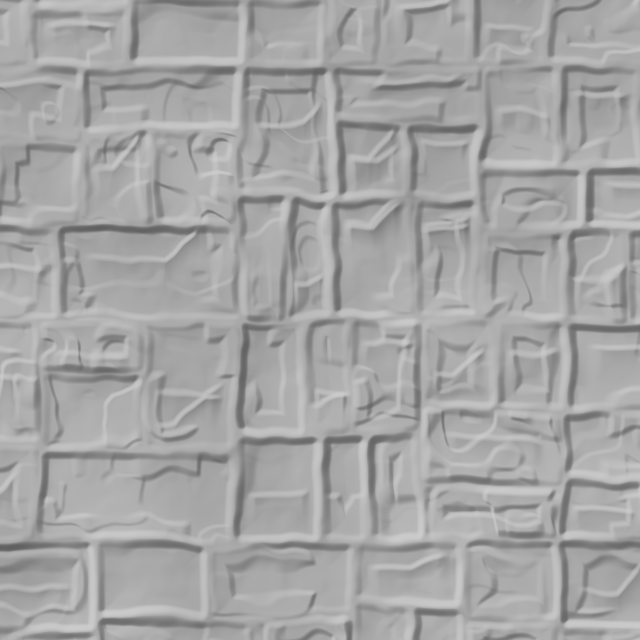
Write a Shadertoy shader that draws this texture map.

```glsl
#define SEED 29.0
#define BLOCK_AREA vec2(0.014, 0.050)
#define JOINT_EDGE vec2(0.000, 0.014)
#define CORNER 0.014
#define WARP 0.013
#define INSET 0.034
#define TERRACES 3.2
#define RELIEF 0.0175
#define LIGHT_DIR vec2(-0.64, 0.77)
#define FLAT_TONE 0.667
#define HIGHLIGHT 0.115
#define SHADOW 0.28

float hash(vec2 p) {
    vec3 q = fract(p.xyx * 0.1031);
    q += dot(q, q.yzx + 33.33);
    return fract((q.x + q.y) * q.z);
}

float noise(vec2 p) {
    vec2 cell = floor(p), f = fract(p);
    f = f * f * f * (f * (f * 6.0 - 15.0) + 10.0);
    float low = mix(hash(cell), hash(cell + vec2(1, 0)), f.x);
    float high = mix(hash(cell + vec2(0, 1)), hash(cell + 1.0), f.x);
    return mix(low, high, f.y);
}

vec2 noise2(vec2 p) {
    return vec2(noise(p), noise(p + 71.3)) - 0.5;
}

// Recursive splitting into uneven blocks; returns the block number
float findBlock(vec2 p, out vec2 lo, out vec2 hi) {
    lo = vec2(-0.13, -0.09);
    hi = vec2(1.09, 1.12);
    float id = 1.0;
    for (int i = 0; i < 9; i++) {
        vec2 size = hi - lo;
        float r = hash(vec2(id, SEED));
        if (size.x * size.y < mix(BLOCK_AREA.x, BLOCK_AREA.y, r)) break;
        float cut = mix(0.36, 0.64, hash(vec2(id, SEED + 5.0)));
        bool upright = size.x > size.y * mix(1.2, 2.3, r) || size.y < 0.2;
        vec2 axis = upright ? vec2(1, 0) : vec2(0, 1);
        float wall = dot(mix(lo, hi, cut), axis);
        float side = step(wall, dot(p, axis));
        if (side > 0.5) lo = mix(lo, vec2(wall), axis);
        else hi = mix(hi, vec2(wall), axis);
        id = id * 2.0 + side;
    }
    return id;
}

// Depth inside a box with rounded corners
float boxDepth(vec2 q, vec2 halfSize) {
    vec2 k = abs(q) - halfSize + CORNER;
    return CORNER - length(max(k, 0.0)) - min(max(k.x, k.y), 0.0);
}

// Kinked ledge, sharp on one side and fading on the other
float ledge(vec2 q, vec2 halfSize, float key) {
    float kink = (hash(vec2(key, 3.0)) - 0.3) * halfSize.x;
    float rise = (hash(vec2(key, 4.0)) - 0.2) * 1.4;
    float level = (hash(vec2(key, 5.0)) - 0.5) * halfSize.y * 1.2;
    float f = q.y - level - clamp(q.x - kink, 0.0, 0.05) * rise;
    f += 0.006 * (noise(q * 30.0 + key) - 0.5);
    float span = 1.0 - smoothstep(0.5, 0.75, abs(q.x) / halfSize.x);
    float profile = smoothstep(-0.007, 0.004, -f) * exp(min(f, 0.0) / 0.022);
    return span * profile * step(0.6, hash(vec2(key, 6.0)));
}

float height(vec2 p) {
    p += WARP * noise2(p * 11.0) + 0.4 * WARP * noise2(p * 34.0);
    vec2 lo, hi;
    float id = findBlock(p, lo, hi);
    vec2 halfSize = 0.5 * (hi - lo), q = p - 0.5 * (lo + hi);
    float depth = boxDepth(q, halfSize);
    float busy = hash(vec2(id, 11.0));

    // Face: tilt, soft swell and stepped plaster
    float face = mix(-0.3, 0.4, hash(vec2(id, 12.0)));
    face += dot(q, vec2(hash(vec2(id, 13.0)), hash(vec2(id, 14.0))) - 0.5) * 5.0;
    vec2 s = q + 0.035 * busy * noise2(q * 22.0 + id);
    float n = 0.75 * noise(s * vec2(12, 14) + id * 7.1);
    n = TERRACES * (n + 0.25 * noise(s * vec2(28, 32) + id * 3.7));
    float terrace = floor(n) + smoothstep(0.36, 0.64, fract(n));
    face += terrace * mix(0.04, 0.42, busy * busy);

    // Broken inner frame and ledges
    float rim = INSET + 0.02 * (noise(p * 22.0) - 0.5) - depth;
    float broken = smoothstep(0.5, 0.65, noise(p * 11.0 + id));
    face += 0.4 * broken * smoothstep(-0.006, 0.006, rim);
    for (float i = 0.0; i < 2.0; i++)
        face += 0.42 * ledge(q, halfSize, id + i * 517.0);

    // Thin raised joints with a soft skirt, plus trowel unevenness
    float joint = 0.8 + 0.9 * (noise(p * 9.0) - 0.5) + 0.3 * noise(p * 32.0);
    face += 0.35 * exp(-max(depth, 0.0) / 0.018);
    float inside = smoothstep(JOINT_EDGE.x, JOINT_EDGE.y, depth);
    return mix(joint, face, inside) + 0.3 * noise(p * 14.0) + 0.08 * noise(p * vec2(46, 38));
}

void mainImage(out vec4 fragColor, in vec2 fragCoord) {
    vec2 uv = fragCoord / iResolution.xy;
    vec2 reach = 0.003 * LIGHT_DIR;

    // Relief shading from the slope towards the light
    float slope = (height(uv - reach) - height(uv + reach)) / 0.006;
    float lit = tanh(slope * RELIEF);
    float tone = FLAT_TONE + lit * (lit > 0.0 ? HIGHLIGHT : SHADOW);

    // Broad uneven brightness of the plaster
    tone += 0.07 * (noise(uv * vec2(6, 8) + 4.0) - 0.5);
    fragColor = vec4(vec3(tone), 1.0);
}
```
